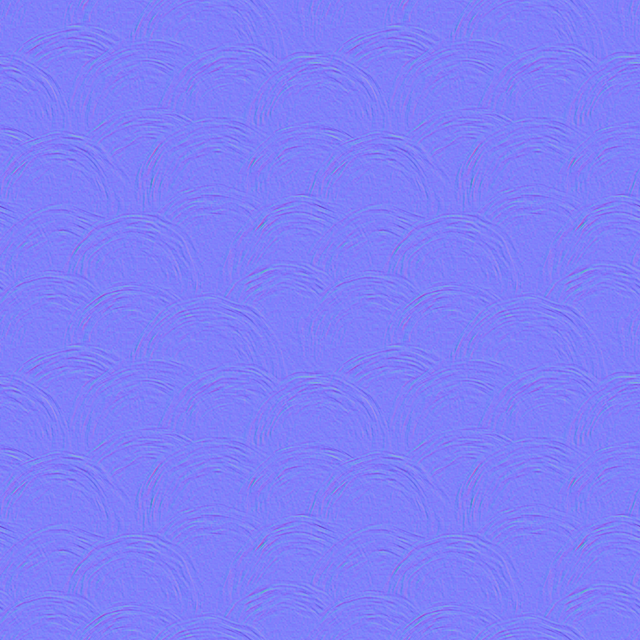
Give the GLSL for this texture map, as a three.js fragment shader.

```glsl
// Normal map of hand-trowelled plaster: overlapping brushed fans in staggered rows.
#define REPEATS 2.0      // whole tiles across and down
#define FANS 4.0         // rows per tile and fans per row
#define RADIUS 0.25      // mean fan radius, in tiles
#define JITTER 0.05      // scatter of fan positions
#define BRISTLES 165.0   // fine strokes per tile length
#define RIM 0.14         // raised lip at the fan edge
#define OPACITY 0.78     // how far a fan hides those beneath
#define GRAIN 0.23       // height of the sandy grain
#define BUMP 0.0021      // slope to normal scale
#define STEP 0.002       // slope sampling distance, in tiles
#define FLAT_COLOR vec3(0.501, 0.504, 0.985)

varying vec2 vUv;

float hash(vec2 p) {
  vec3 q = fract(p.xyx * 0.1031);
  q += dot(q, q.yzx + 33.33);
  return fract((q.x + q.y) * q.z);
}

// Value noise that wraps after a whole number of cells.
float noise(vec2 p, float cells) {
  vec2 i = floor(p), f = fract(p);
  vec2 a = mod(i, cells), b = mod(i + 1.0, cells);
  f = f * f * (3.0 - 2.0 * f);
  return mix(mix(hash(a), hash(vec2(b.x, a.y)), f.x),
             mix(hash(vec2(a.x, b.y)), hash(b), f.x), f.y);
}

float strokeNoise(vec2 p) {
  return noise(p, 1024.0) - 0.5;
}

// One brushed fan: x is its height, y its coverage.
vec2 brushedFan(vec2 d, float radius, float seed) {
  float angle = atan(d.x, d.y);
  float r = length(d) + 0.014 * strokeNoise(d * 13.0 + seed);
  float s = r / radius;
  float cover = (1.0 - smoothstep(0.92, 1.0, s)) * smoothstep(-0.6, 0.15, d.y / radius);

  // Bristle marks in three slightly crossing sweeps.
  float fine = strokeNoise(vec2((r + 0.012 * angle) * BRISTLES, angle * 3.0) + seed);
  float cross = strokeNoise(vec2((r - 0.035 * angle) * BRISTLES * 0.8, angle * 3.7) + seed + 71.0);
  float broad = strokeNoise(vec2((r + 0.03 * angle) * BRISTLES * 0.4, angle * 2.3) + seed + 211.0);
  float patches = 0.4 + 1.2 * noise(vec2(r * 26.0, angle * 3.0) + seed + 143.0, 1024.0);
  float pressure = smoothstep(0.15, 0.85, s) * (1.0 - smoothstep(1.3, 2.2, abs(angle)));
  float strokes = (0.75 * fine + 0.7 * cross + 0.5 * broad) * patches * pressure;
  return vec2(RIM * smoothstep(0.5, 1.0, s) + strokes, cover * OPACITY);
}

float plasterHeight(vec2 p) {
  float down = -p.y;
  float firstRow = floor(down * FANS) - FANS + 1.0;
  float h = 0.0;

  // Lower rows lie over the upper ones.
  for (float k = 0.0; k < FANS; k++) {
    float row = firstRow + k;
    float rowId = mod(row, FANS);
    for (float col = 0.0; col < FANS; col++) {
      float seed = 13.0 * col + 57.0 * rowId + 5.0;
      vec2 random = vec2(hash(vec2(seed, 3.0)), hash(vec2(seed, 19.0))) - 0.5;
      float radius = RADIUS * (1.0 + 0.18 * random.y);
      float x = 0.22 + 0.23 * rowId + col / FANS + JITTER * random.x;
      float apex = 0.06 + row / FANS + 0.032 * col + 0.5 * JITTER * random.y;
      vec2 d = vec2(p.x - x, apex + radius - down);
      d.x -= floor(d.x + 0.5);
      if (length(d) < radius + 0.012) {
        vec2 fan = brushedFan(d, radius, seed);
        h = mix(h, fan.x, fan.y);
      }
    }
  }

  // Sandy grain over everything.
  float grain = noise(p * 173.0, 173.0) + 0.9 * noise(p * 91.0 + 9.0, 91.0);
  return h + GRAIN * grain;
}

void main() {
  vec2 p = vUv * REPEATS;
  float h = plasterHeight(p);
  vec2 slope = vec2(plasterHeight(p + vec2(STEP, 0.0)) - h,
                    plasterHeight(p + vec2(0.0, STEP)) - h) / STEP;
  vec2 tilt = -slope * BUMP;
  tilt /= sqrt(1.0 + dot(tilt, tilt));
  gl_FragColor = vec4(FLAT_COLOR + vec3(0.5 * tilt, -0.9 * dot(tilt, tilt)), 1.0);
}
```
